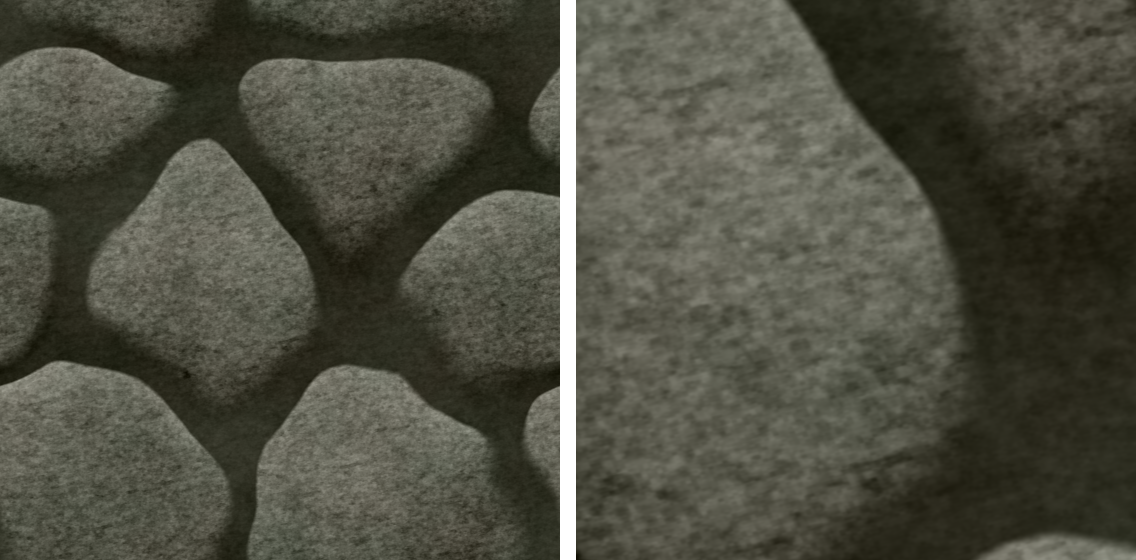
Left, the full canvas; right, a detail of the centre.
Write a Shadertoy shader that draws this texture.

```glsl
const vec2 GRID = vec2(2.0, 3.0);
const vec2 LIGHT = vec2(-0.2, 0.98);
// Whole-number turn and slant, so the noise still wraps
const mat2 TURN = mat2(2.0, -1.0, 1.0, 2.0);
const mat2 SLANT = mat2(2.0, -1.0, 1.0, 4.0);

// Integer hash, three values in 0..1
vec3 hash3(vec2 cell, float seed) {
    uvec3 v = uvec3(ivec3(vec3(cell, seed))) * 1664525u + 1013904223u;
    v.x += v.y * v.z; v.y += v.z * v.x; v.z += v.x * v.y;
    v ^= v >> 16u;
    v.x += v.y * v.z; v.y += v.z * v.x; v.z += v.x * v.y;
    return vec3(v >> 8u) / 16777216.0;
}

// Value noise wrapping after a whole period
float noise(vec2 p, float period, float seed) {
    vec2 i = floor(p), f = fract(p);
    f = f * f * f * (f * (f * 6.0 - 15.0) + 10.0);
    vec2 a = mod(i, period), b = mod(i + 1.0, period);
    return mix(mix(hash3(a, seed).x, hash3(vec2(b.x, a.y), seed).x, f.x),
               mix(hash3(vec2(a.x, b.y), seed).x, hash3(b, seed).x, f.x), f.y);
}

float fbm(vec2 uv, float freq, int octaves, float seed) {
    float sum = 0.0, total = 0.0, amp = 1.0;
    for (int i = 0; i < octaves; i++) {
        sum += amp * noise(uv * freq, freq, seed + float(i));
        total += amp;
        amp *= 0.65;
        freq *= 2.0;
    }
    return sum / total;
}

// Stone centre in xy, size weight in z
vec3 stoneSite(vec2 cell) {
    vec2 id = mod(cell, GRID);
    vec3 r = hash3(id, 7.0);
    vec2 centre = cell + 0.5 + vec2(id.y / 3.0, 0.0) + 0.5 * (r.xy - 0.5);
    return vec3(centre / GRID, 0.05 * r.z);
}

void mainImage(out vec4 fragColor, in vec2 fragCoord) {
    vec2 uv = fragCoord / iResolution.xy;
    vec2 turned = TURN * uv, slanted = SLANT * uv;

    // Bend the outlines
    vec2 p = uv + 0.12 * (vec2(fbm(uv, 4.0, 2, 11.0), fbm(uv, 4.0, 2, 21.0)) - 0.5)
                + 0.003 * (vec2(fbm(uv, 40.0, 2, 31.0), fbm(uv, 40.0, 2, 41.0)) - 0.5);
    vec2 home = floor(p * GRID);

    // Find the stone that owns this point
    vec2 owner = home;
    vec3 site = vec3(0.0);
    float nearest = 1e3;
    for (int y = -2; y <= 2; y++)
    for (int x = -2; x <= 2; x++) {
        vec2 cell = home + vec2(x, y);
        vec3 s = stoneSite(cell);
        vec2 d = s.xy - p;
        float power = dot(d, d) - s.z;
        if (power < nearest) { nearest = power; site = s; owner = cell; }
    }

    // Rounded distance to its borders, and the outward direction
    float sum = 0.0;
    vec2 outward = vec2(0.0);
    for (int y = -2; y <= 2; y++)
    for (int x = -2; x <= 2; x++) {
        vec2 cell = home + vec2(x, y);
        if (cell == owner) continue;
        vec3 s = stoneSite(cell);
        vec2 d = s.xy - p, across = s.xy - site.xy;
        float edge = (dot(d, d) - s.z - nearest) / (2.0 * length(across));
        float w = exp(-31.0 * edge);
        sum += w;
        outward += w * normalize(across);
    }
    float border = -log(sum) / 31.0;
    float facing = dot(outward / sum, LIGHT);
    float gap = 0.012 + 0.012 * hash3(mod(owner, GRID), 9.0).x;
    float inside = border - gap;

    // Broad mottling, fine slanted grain and soft dark flecks
    float mottle = fbm(turned, 3.0, 4, 51.0) - 0.5;
    float grain = 0.6 * fbm(slanted, 36.0, 3, 61.0) + 0.4 * fbm(turned, 72.0, 2, 65.0) - 0.5;
    float fleck = smoothstep(0.55, 0.8, fbm(slanted, 20.0, 3, 71.0));

    // Stone: bright top, dim soft underside
    float depth = max(inside, 0.0);
    float stone = 0.362 + 0.25 * dot(p - site.xy, LIGHT) + 0.2 * mottle + 0.33 * grain - 0.07 * fleck;
    stone += 0.15 * exp(-depth / 0.035) * max(facing, 0.0);
    stone -= 0.13 * exp(-depth / 0.05) * max(-facing, 0.0);

    // Gap: dark earth with shadow under the stones
    float shadow = smoothstep(0.0, gap, border) * smoothstep(0.2, -0.8, facing);
    float earth = 0.167 + 0.17 * (fbm(turned, 2.0, 4, 91.0) - 0.5) + 0.12 * grain - 0.025 * shadow;

    // Edges soften below and, here and there, along the sides
    float haze = smoothstep(0.35, 0.75, fbm(uv, 5.0, 2, 95.0));
    float soft = mix(0.006, 0.042, smoothstep(0.3, -0.7, facing - 0.5 * haze));
    float tone = mix(earth, stone, smoothstep(-0.25 * soft, soft, inside));

    // Olive grey with slight drift between brown and green
    float drift = 0.03 * (fbm(uv, 6.0, 3, 101.0) - 0.5);
    fragColor = vec4(clamp(tone + vec3(drift, -0.3 * drift, -0.05), 0.0, 1.0), 1.0);
}
```
